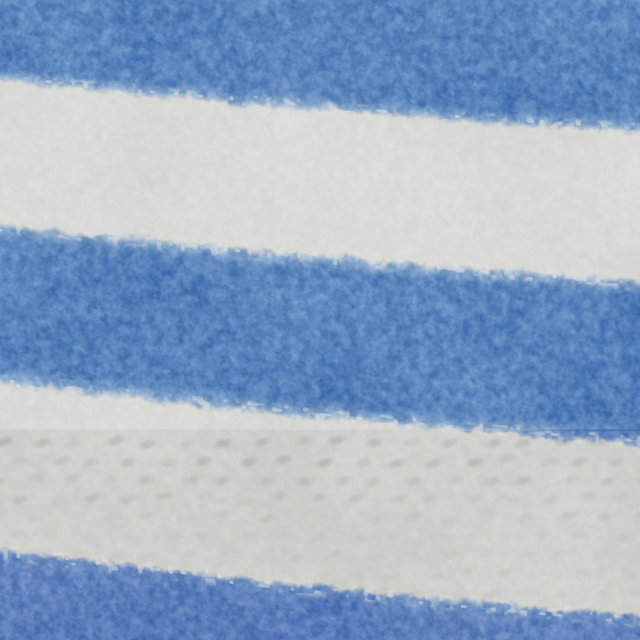
A Shadertoy shader for this texture:

```glsl
// Draws fuzzy blue and off-white terry cloth stripes, slightly tilted, with a knit lower panel.

const vec3 BLUE_DEEP  = vec3(0.25, 0.43, 0.68);
const vec3 BLUE_LIGHT = vec3(0.45, 0.60, 0.79);
const vec3 WHITE      = vec3(0.85, 0.85, 0.84);
const vec3 WHITE_DIM  = vec3(0.81, 0.81, 0.79);
const vec3 FUZZ       = vec3(0.64, 0.74, 0.83);
const float SEAM_Y    = 0.672;   // depth of the seam, measured from the top

float hash(vec2 p) {
    vec3 q = fract(p.xyx * 0.1031);
    q += dot(q, q.yzx + 33.33);
    return fract((q.x + q.y) * q.z);
}

float noise(vec2 p) {
    vec2 i = floor(p), f = fract(p);
    f = f * f * (3.0 - 2.0 * f);
    return mix(mix(hash(i), hash(i + vec2(1, 0)), f.x),
               mix(hash(i + vec2(0, 1)), hash(i + vec2(1, 1)), f.x), f.y);
}

// Layered pile texture, centred on zero
float pile(vec2 p, float scale) {
    float sum = 0.0, weight = 0.5;
    for (int i = 0; i < 3; i++) {
        sum += weight * (noise(p * scale) - 0.5);
        p = mat2(0.8, 0.6, -0.6, 0.8) * p + 3.7;
        scale *= 1.8;
        weight *= 0.75;
    }
    return sum;
}

// Removes the tilt, bow and fanning of the cloth; returns depth at the left side
float flatDepth(vec2 p) {
    float bow = 0.024 * p.x * (1.0 - p.x);
    return (p.y - 0.076 * p.x - bow) / (1.0 + 0.034 * p.x);
}

// Stripe counter: whole numbers are edges, and stripes widen with depth
float stripeIndex(float depth) {
    float first = 0.124, width = 0.2195, growth = 0.0085;
    float root = sqrt(width * width + 4.0 * growth * (depth - first));
    return (root - width) / (2.0 * growth);
}

// Signed distance to the nearest stripe edge, positive inside white
float whiteDistance(float index) {
    return 0.24 * (0.5 - abs(mod(index + 0.5, 2.0) - 1.0));
}

// Staggered, uneven small dents of the knit
float dents(vec2 p) {
    vec2 g = p * vec2(17.0, 34.0);
    g.x += 0.5 * mod(floor(g.y), 2.0);
    vec2 id = floor(g);
    vec2 jitter = vec2(hash(id), hash(id + 51.0)) - 0.5;
    vec2 d = (fract(g) - 0.5 - 0.28 * jitter) * vec2(1.0, 0.9);
    d.y += 0.35 * d.x;
    return (1.0 - smoothstep(0.06, 0.32, length(d))) * (0.3 + 0.7 * hash(id + 9.0));
}

vec3 blueCloth(float grain, float cloud, float lower) {
    float tone = 0.5 + 1.25 * grain + 0.35 * cloud;
    vec3 colour = mix(BLUE_DEEP, BLUE_LIGHT, clamp(tone, -0.2, 1.3));
    return colour * mix(vec3(1.0), vec3(1.01, 0.95, 0.99), lower);
}

vec3 whiteCloth(vec2 p, float grain, float cloud, float lower) {
    vec3 colour = mix(WHITE, WHITE_DIM, 0.85 * lower);
    colour += 0.045 * grain + 0.025 * cloud;
    float fade = 1.0 - 0.75 * smoothstep(SEAM_Y, 0.87, p.y);
    return colour - 0.10 * lower * fade * dents(p);
}

void mainImage(out vec4 fragColor, in vec2 fragCoord) {
    vec2 p = fragCoord / iResolution.xy;
    p.y = 1.0 - p.y;
    float lower = smoothstep(SEAM_Y - 0.002, SEAM_Y + 0.002, p.y);

    // Cloth coordinates and texture
    float depth = flatDepth(p);
    vec2 cloth = vec2(p.x, depth);
    float grain = pile(cloth + 2.0, 85.0);
    float cloud = noise(cloth * 9.0 + 4.0) - 0.5;

    // Ragged stripe edges
    float d = whiteDistance(stripeIndex(depth));
    float ragged = d + 0.014 * pile(cloth + 7.0, 55.0)
                     + 0.004 * (noise(cloth * 24.0) - 0.5);
    float soft = mix(0.008, 0.006, lower);
    float white = smoothstep(-soft, soft, ragged);

    vec3 blue = blueCloth(grain, cloud, lower);
    float halo = smoothstep(-0.026, 0.0, ragged) * (1.0 - 0.6 * lower);
    blue = mix(blue, FUZZ + 0.2 * grain, 0.6 * halo);
    vec3 colour = mix(blue, whiteCloth(p, grain, cloud, lower), white);

    // Pale loose fibres along the edges
    float band = 1.0 - smoothstep(0.003, 0.014, abs(d + 0.003));
    float fibre = smoothstep(0.60, 0.85, noise(cloth * vec2(105.0, 150.0) + 20.0));
    colour = mix(colour, WHITE + 0.04, 0.55 * band * fibre);

    // Thin seam, turning into a dark blue shadow on the right
    float line = 1.0 - smoothstep(0.0005, 0.003, abs(p.y - SEAM_Y));
    float shadow = smoothstep(0.70, 0.95, p.x);
    colour = mix(colour, mix(WHITE_DIM, BLUE_DEEP, shadow), line * mix(0.35, 0.7, shadow));

    fragColor = vec4(clamp(colour, 0.0, 1.0), 1.0);
}
```
